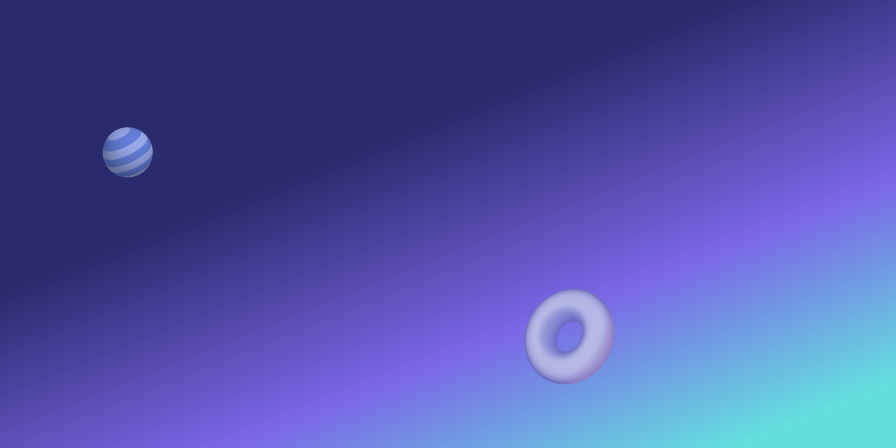
Give the GLSL for this background, as a WebGL 2 fragment shader.

```glsl
#version 300 es
precision highp float;
// A slanted three-colour gradient from night blue to aqua, with two small solids:
// a banded ball shaded from its analytic normal and a tilted ring found by
// sphere tracing along parallel rays. Lengths are in canvas heights.

#define BALL_CENTER vec2(0.285, 0.660)
#define BALL_RADIUS 0.056
#define BAND_FREQUENCY 10.0
#define RING_CENTER vec2(1.271, 0.249)
#define RING_RADIUS 0.073
#define RING_TUBE 0.0355
#define RING_AXIS vec3(-0.47, 0.27, 0.84)
#define GRADIENT_DIR vec2(0.371, -0.928)
#define GRADIENT_STOPS vec3(0.604, 1.112, 1.535)

uniform vec2 u_resolution;
out vec4 fragColor;

const vec3 NIGHT = vec3(0.161, 0.169, 0.424);
const vec3 VIOLET = vec3(0.480, 0.405, 0.900);
const vec3 AQUA = vec3(0.390, 0.880, 0.870);

vec3 background(vec2 p) {
    float d = dot(p - vec2(0.0, 1.0), GRADIENT_DIR);
    vec3 stops = GRADIENT_STOPS;
    float lower = clamp((d - stops.x) / (stops.y - stops.x), 0.0, 1.0);
    float upper = clamp((d - stops.y) / (stops.z - stops.y), 0.0, 1.0);
    return mix(mix(NIGHT, VIOLET, lower), AQUA, upper);
}

// Ball: colour in rgb, coverage in alpha
vec4 bandedBall(vec2 p, float pixel) {
    vec2 q = (p - BALL_CENTER) / BALL_RADIUS;
    float r = length(q);
    vec3 n = vec3(q, sqrt(max(0.0, 1.0 - r * r)));
    float latitude = dot(n, normalize(vec3(-0.4, 0.85, 0.35)));
    float band = smoothstep(-0.3, 0.3, cos(BAND_FREQUENCY * (latitude - 0.4)));
    float light = max(0.0, dot(n, normalize(vec3(0.3, 0.5, 0.8))));
    vec3 color = mix(vec3(0.38, 0.48, 0.82), vec3(0.58, 0.64, 0.89), band);
    color *= mix(0.68, 1.04, light);
    float cover = 1.0 - smoothstep(-0.5, 0.5, (r - 1.0) * BALL_RADIUS / pixel);
    return vec4(color, cover);
}

float ringDistance(vec3 p) {
    float height = dot(p, normalize(RING_AXIS));
    float radial = sqrt(max(0.0, dot(p, p) - height * height));
    return length(vec2(radial - RING_RADIUS, height)) - RING_TUBE;
}

vec3 ringNormal(vec3 p) {
    vec2 e = vec2(0.0005, -0.0005);
    return normalize(e.xyy * ringDistance(p + e.xyy) + e.yyx * ringDistance(p + e.yyx)
                   + e.yxy * ringDistance(p + e.yxy) + e.xxx * ringDistance(p + e.xxx));
}

// Ring: the closest approach of the ray gives a smooth silhouette
vec4 tiltedRing(vec2 p, float pixel) {
    vec2 q = p - RING_CENTER;
    float reach = RING_RADIUS + RING_TUBE;
    if (length(q) > reach + 2.0 * pixel) return vec4(0.0);
    vec3 pos = vec3(q, reach);
    vec3 nearest = pos;
    float closest = reach;
    for (int i = 0; i < 64; i++) {
        float d = ringDistance(pos);
        if (d < closest) {
            closest = d;
            nearest = pos;
        }
        if (d < 0.0001 || pos.z < -reach) break;
        pos.z -= d;
    }
    vec3 n = ringNormal(nearest);

    // Pale crest, blue sides, darker inner wall and a rosy lower right flank
    float crest = smoothstep(0.15, 1.0, dot(n, normalize(vec3(-0.08, 0.12, 1.0))));
    vec3 color = mix(vec3(0.43, 0.43, 0.74), vec3(0.71, 0.73, 0.90), crest);
    vec3 axis = normalize(RING_AXIS);
    vec3 outward = normalize(nearest - axis * dot(nearest, axis));
    float inner = smoothstep(0.1, 0.9, -dot(n, outward));
    color = mix(color, vec3(0.43, 0.43, 0.79), 0.6 * inner);
    float rose = smoothstep(0.2, 0.9, dot(n, normalize(vec3(0.8, -0.5, 0.3))));
    color = mix(color, vec3(0.62, 0.54, 0.80), 0.65 * rose * (1.0 - inner));
    float cover = 1.0 - smoothstep(0.0, 1.0, closest / pixel);
    return vec4(color, cover);
}

void main() {
    vec2 p = gl_FragCoord.xy / u_resolution.y;
    float pixel = 1.0 / u_resolution.y;
    vec3 color = background(p);
    vec4 ball = bandedBall(p, pixel);
    color = mix(color, ball.rgb, ball.a);
    vec4 ring = tiltedRing(p, pixel);
    color = mix(color, ring.rgb, ring.a);
    fragColor = vec4(color, 1.0);
}
```
